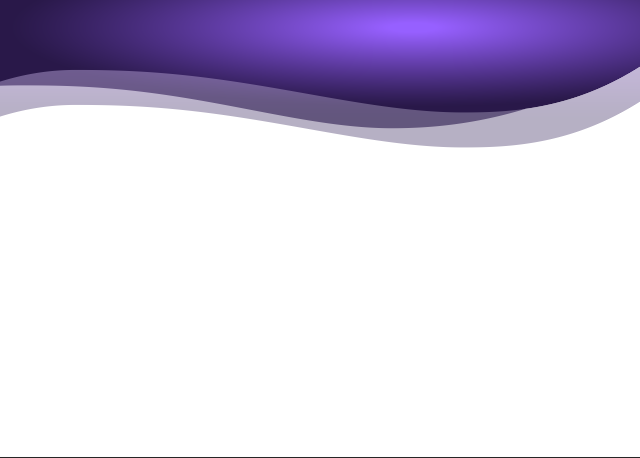
Give the GLSL for this background, as a Shadertoy shader.

```glsl
const vec3 PAPER = vec3(1.0);
const vec3 INDIGO = vec3(0.160, 0.095, 0.285);
const vec3 VIOLET = vec3(0.590, 0.375, 1.000);
const vec3 VEIL_LOW = vec3(0.530, 0.490, 0.620);
const vec3 VEIL_HIGH = vec3(0.610, 0.530, 0.740);
const vec3 RULE_COLOR = vec3(0.15);
const float VEIL_ALPHA = 0.61;
const float VEIL_THICKNESS = 0.0764;
const float RULE_HEIGHT = 0.0022;

// Positions are fractions of the canvas, with depth measured from the top
const vec2 GLOW_CENTER = vec2(0.645, 0.060);
const vec2 GLOW_RADIUS = vec2(0.630, 0.173);
const float GLOW_CORE = 0.06;
const float GLOW_FALLOFF = 1.15;

const vec2 VEIL_CREST = vec2(0.117, 0.1527);
const vec2 VEIL_TROUGH = vec2(0.723, 0.2455);
const vec2 BANNER_CREST = vec2(0.033, 0.1864);
const vec2 BANNER_TROUGH = vec2(0.612, 0.2800);

// Smooth slope from crest to trough; ends holds the depth change at the
// left and right canvas borders, bend the power of the slope and right end
float waveDepth(float x, vec2 crest, vec2 trough, vec2 ends, vec2 bend) {
    float t = clamp((x - crest.x) / (trough.x - crest.x), 0.0, 1.0);
    float slope = smoothstep(0.0, 1.0, pow(t, bend.x));
    float left = max(crest.x - x, 0.0) / crest.x;
    float right = max(x - trough.x, 0.0) / (1.0 - trough.x);
    return mix(crest.y, trough.y, slope)
         + ends.x * left * left - ends.y * pow(right, bend.y);
}

// Soft coverage of the area above an edge
float above(float depth, float edge) {
    return clamp((edge - depth) * iResolution.y + 0.5, 0.0, 1.0);
}

void mainImage(out vec4 fragColor, in vec2 fragCoord) {
    vec2 uv = fragCoord / iResolution.xy;
    vec2 p = vec2(uv.x, 1.0 - uv.y);

    // Wave edges
    float veilTop = waveDepth(p.x, VEIL_CREST, VEIL_TROUGH,
                              vec2(0.0255, 0.100), vec2(1.20, 2.45));
    float veilBottom = veilTop + VEIL_THICKNESS;
    float bannerEdge = waveDepth(p.x, BANNER_CREST, BANNER_TROUGH,
                                 vec2(0.0008, 0.155), vec2(1.26, 2.10));
    bannerEdge = max(bannerEdge, veilTop);

    // Banner with an elliptical glow
    float reach = length((p - GLOW_CENTER) / GLOW_RADIUS);
    float falloff = clamp((reach - GLOW_CORE) / (1.0 - GLOW_CORE), 0.0, 1.0);
    vec3 banner = mix(INDIGO, VIOLET, pow(1.0 - falloff, GLOW_FALLOFF));
    vec3 color = mix(PAPER, banner, above(p.y, bannerEdge));

    // Translucent veil
    float veilMask = above(p.y, veilBottom) * (1.0 - above(p.y, veilTop));
    vec3 veil = mix(VEIL_HIGH, VEIL_LOW, smoothstep(0.14, 0.27, p.y));
    color = mix(color, veil, VEIL_ALPHA * veilMask);

    // Thin rule along the bottom
    float rule = clamp(RULE_HEIGHT * iResolution.y - fragCoord.y + 0.5, 0.0, 1.0);
    color = mix(color, RULE_COLOR, rule);

    fragColor = vec4(color, 1.0);
}
```
